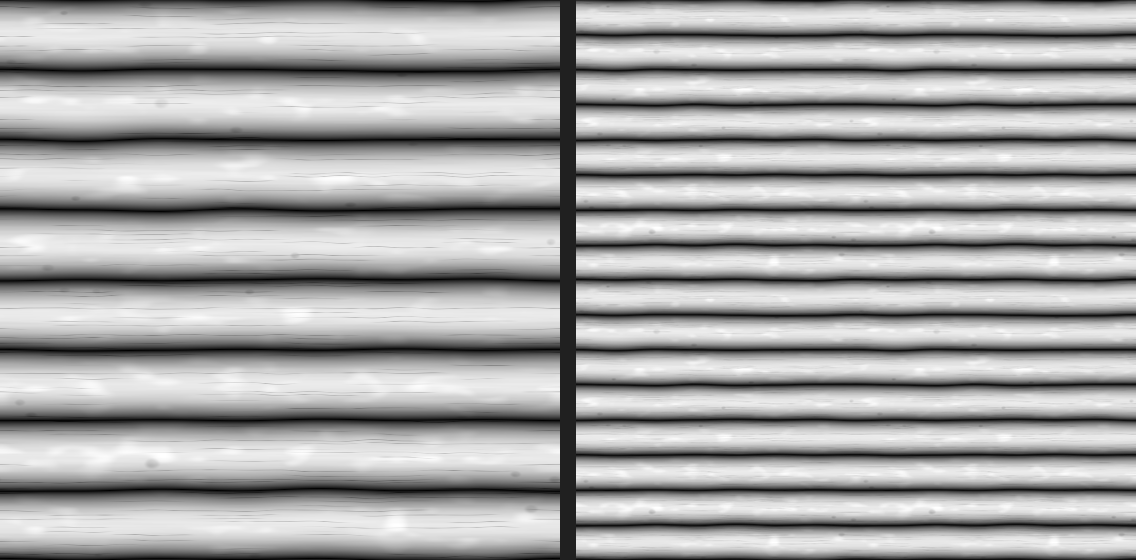
Left, the tile; right, the same tile 2 across and 2 down.
Give the GLSL for this texture map, as a Shadertoy shader.

```glsl
// Height map of stacked horizontal logs: a rounded profile repeated down the
// canvas, with wavy seams, wood grain, hairline cracks, pale patches and knots.
// All noise wraps on whole periods, so the result tiles in both directions.

const float LOGS = 8.0;            // logs down the canvas
const float PEAK = 0.915;          // height along the crest
const float ROUNDNESS = 0.75;      // exponent of the log profile
const float SEAM_WAVE = 0.045;     // seam drift, in log heights
const float CRACK_ROWS = 128.0;    // possible crack lines down the canvas
const float CRACK_WIDTH = 0.0005;  // half width, in canvas units
const float CRACK_DEPTH = 0.26;
const float GRAIN_DEPTH = 0.055;
const float PATCH_HEIGHT = 0.08;
const int KNOTS = 3;               // knots per log
const vec2 KNOT_SIZE = vec2(0.014, 0.010);
const float KNOT_DEPTH = 0.16;

float hash(vec2 p) {
    vec3 q = fract(vec3(p.xyx) * vec3(0.1031, 0.1030, 0.0973));
    q += dot(q, q.yzx + 33.33);
    return fract((q.x + q.y) * q.z);
}

// Value noise that wraps after a whole number of cells
float noise(vec2 p, vec2 period) {
    vec2 i = floor(p), f = fract(p);
    f = f * f * (3.0 - 2.0 * f);
    vec2 a = mod(i, period), b = mod(i + 1.0, period);
    return mix(mix(hash(a), hash(vec2(b.x, a.y)), f.x),
               mix(hash(vec2(a.x, b.y)), hash(b), f.x), f.y);
}

float tiledNoise(vec2 uv, vec2 cells) {
    return noise(uv * cells, cells);
}

// Broken hairlines, at most one per row
float cracks(vec2 uv, float pixel) {
    float wobble = tiledNoise(uv, vec2(18.0, 32.0)) - 0.5;
    float y = uv.y * CRACK_ROWS + wobble * 0.5;
    float row = mod(floor(y), CRACK_ROWS);
    float offset = mix(0.25, 0.75, hash(vec2(row, 71.0)));
    float dist = abs(fract(y) - offset) / CRACK_ROWS;
    float line = clamp((CRACK_WIDTH - dist) / pixel + 0.5, 0.0, 1.0);
    float span = noise(vec2(uv.x * 7.0, row), vec2(7.0, CRACK_ROWS));
    float breaks = noise(vec2(uv.x * 48.0, row), vec2(48.0, CRACK_ROWS));
    return line * smoothstep(0.56, 0.78, span) * mix(0.3, 1.0, breaks);
}

// Soft discs laid on the curved surface, so they flatten near the seams
float knots(float x, float angle, float id) {
    float sum = 0.0;
    for (int k = 0; k < KNOTS; k++) {
        vec2 seed = vec2(id + 11.0, float(k) * 17.0 + 5.0);
        float dx = x - hash(seed);
        dx -= round(dx);
        float dy = (angle - (hash(seed + 3.7) - 0.5) * 2.4) * 0.5 / LOGS;
        float size = mix(0.55, 1.05, hash(seed + 9.1));
        vec2 p = vec2(dx, dy) / (KNOT_SIZE * size);
        float disc = 1.0 - smoothstep(0.45, 1.15, length(p));
        float core = exp(-4.0 * dot(p + vec2(0.2, 0.25), p + vec2(0.2, 0.25)));
        sum += (disc * 0.65 + core * 0.35) * mix(0.45, 1.0, hash(seed + 21.3));
    }
    return sum;
}

void mainImage(out vec4 fragColor, in vec2 fragCoord) {
    vec2 uv = fragCoord / iResolution.xy;
    float pixel = 1.0 / iResolution.y;

    // Rounded logs between slightly wavy seams
    float wave = tiledNoise(uv, vec2(7.0, LOGS)) - 0.5;
    float y = uv.y * LOGS + wave * SEAM_WAVE;
    float id = mod(floor(y), LOGS);
    float across = fract(y) * 2.0 - 1.0;
    float profile = pow(max(1.0 - across * across, 0.0), ROUNDNESS);

    // Long fibres, fine and coarse
    float grain = tiledNoise(uv, vec2(5.0, 220.0)) * 0.4
                + tiledNoise(uv, vec2(14.0, 360.0)) * 0.3
                + tiledNoise(uv, vec2(9.0, 96.0)) * 0.3 - 0.5;

    // Broad pale patches
    float patches = tiledNoise(uv, vec2(17.0, 56.0)) * 0.65
                  + tiledNoise(uv, vec2(31.0, 88.0)) * 0.35;
    patches = smoothstep(0.55, 0.95, patches);

    float height = PEAK * profile;
    height += grain * GRAIN_DEPTH * (0.4 + 0.6 * profile);
    height += patches * PATCH_HEIGHT * profile;
    height -= knots(uv.x, asin(clamp(across, -1.0, 1.0)), id) * KNOT_DEPTH * profile;
    height -= cracks(uv, pixel) * CRACK_DEPTH * (0.3 + 0.7 * profile);

    fragColor = vec4(vec3(clamp(height, 0.0, 1.0)), 1.0);
}
```
